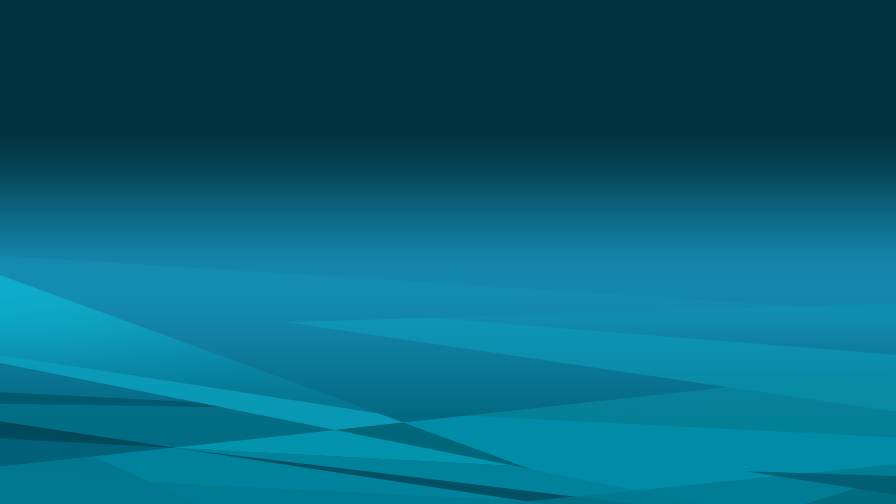
Write a Shadertoy shader that draws this background.

```glsl
// Teal horizon glow under a dark sky, with translucent shards crossing below it.
// Each shard is an intersection of half-planes, whose edges are given by
// their heights at the left and right sides of the canvas.

// Smooth coverage of the area below a straight edge
float below(vec2 uv, float leftY, float rightY) {
    float gap = mix(leftY, rightY, uv.x) - uv.y;
    return clamp(gap * iResolution.y + 0.5, 0.0, 1.0);
}

// Vertical gradient: dark sky, blue horizon, deep teal floor
vec3 backdrop(float y) {
    vec3 sky = mix(vec3(0.08, 0.53, 0.68), vec3(0.005, 0.20, 0.25), smoothstep(0.44, 0.76, y));
    return mix(vec3(0.0, 0.39, 0.48), sky, smoothstep(0.08, 0.44, y));
}

void mainImage(out vec4 fragColor, in vec2 fragCoord) {
    vec2 uv = fragCoord / iResolution.xy;
    vec3 color = backdrop(uv.y);
    vec3 cyan = vec3(0.04, 0.64, 0.75);
    vec3 teal = vec3(0.0, 0.55, 0.66);
    vec3 shade = vec3(0.0, 0.27, 0.34);

    // Edges shared by several shards
    float upper = below(uv, 0.4375, 0.296);
    float fan = below(uv, 0.444, 0.183);
    float rising = below(uv, 0.343, 0.398);
    float steep = below(uv, 0.454, -0.195);
    float streakTop = below(uv, 0.296, 0.021);
    float streakBase = below(uv, 0.280, -0.076);
    float ridge = below(uv, 0.074, 0.2685);
    float shelf = below(uv, 0.222, 0.132);
    float ledge = below(uv, 0.199, 0.171);
    float dive = below(uv, 0.164, -0.106);
    float slope = below(uv, 0.130, 0.035);
    float diveTop = below(uv, 0.153, -0.0625);

    // Soft veils along the horizon
    float veil = smoothstep(0.30, 0.46, uv.y);
    color = mix(color, vec3(0.08, 0.60, 0.73), 0.3 * veil * below(uv, 0.493, 0.380));
    color = mix(color, cyan, 0.22 * rising * (1.0 - upper) * smoothstep(0.28, 0.40, uv.y));
    color = mix(color, cyan, 0.5 * rising * upper * (1.0 - fan));

    // Bright fan from the left edge and the streak beneath it
    float glow = smoothstep(0.17, 0.45, uv.y) * (1.0 - 0.7 * smoothstep(0.0, 0.4, uv.x));
    color = mix(color, vec3(0.08, 0.73, 0.86), glow * steep * (1.0 - streakTop));
    color = mix(color, teal, 0.3 * steep * (1.0 - streakTop));
    float streak = steep * streakTop * (1.0 - streakBase);
    color = mix(color, cyan, 0.8 * streak * (1.0 - ridge));
    color = mix(color, vec3(0.0, 0.40, 0.48), streak * ridge);

    // Broad planes on the right
    float right = ridge * (1.0 - steep);
    color = mix(color, vec3(0.03, 0.55, 0.64), 0.6 * right);
    color = mix(color, vec3(0.0, 0.51, 0.59), 0.5 * right * ledge);
    color = mix(color, teal, 0.9 * right * shelf);

    // Shadowed planes on the left
    float left = streakBase * (1.0 - ridge);
    color = mix(color, vec3(0.0, 0.45, 0.54), 0.5 * left * ledge * (1.0 - dive));
    color = mix(color, vec3(0.0, 0.34, 0.42), 0.9 * left * shelf * (1.0 - ledge));
    color = mix(color, vec3(0.0, 0.38, 0.47), left * slope);

    // Foreground planes
    float front = ridge * streakBase;
    color = mix(color, vec3(0.01, 0.58, 0.68), front * (1.0 - slope));
    color = mix(color, vec3(0.0, 0.51, 0.61), front * slope);
    color = mix(color, vec3(0.0, 0.44, 0.53), 0.6 * front * below(uv, 0.176, -0.613));
    color = mix(color, vec3(0.0, 0.47, 0.56), 0.7 * front * below(uv, 0.058, -0.03));

    // Thin dark slivers along the dive
    color = mix(color, shade, 0.85 * dive * (1.0 - slope) * (1.0 - ridge));
    color = mix(color, shade, 0.8 * diveTop * (1.0 - dive));
    color = mix(color, shade, 0.4 * dive * (1.0 - diveTop) * (1.0 - ridge));

    // Lower right corner
    float corner = below(uv, -0.10, 0.079);
    color = mix(color, vec3(0.0, 0.47, 0.56), 0.8 * corner);
    float notch = below(uv, 0.111, 0.0556) * (1.0 - below(uv, 0.296, 0.0185));
    color = mix(color, vec3(0.0, 0.36, 0.44), 0.9 * notch);
    color = mix(color, vec3(0.0, 0.36, 0.44), 0.5 * below(uv, -0.49, 0.0556));

    fragColor = vec4(color, 1.0);
}
```
